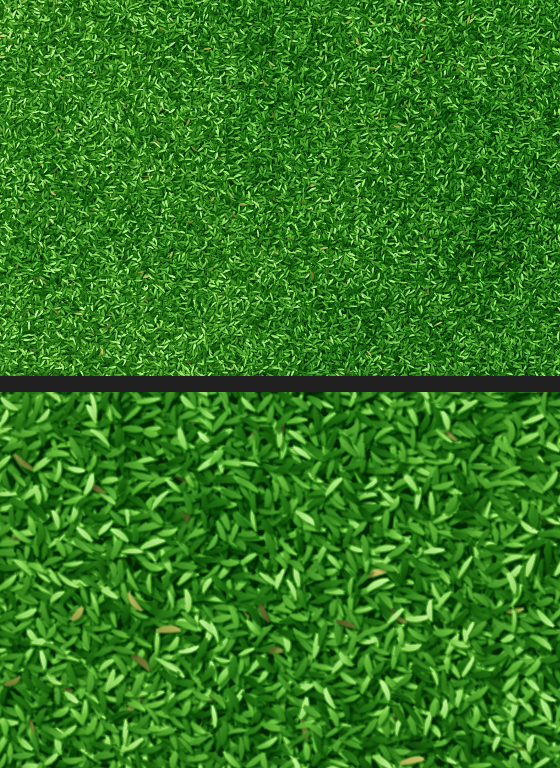
Top, the full canvas; bottom, a detail of the centre.
Write a Shadertoy shader that draws this texture.

```glsl
// Dense short lawn seen from above: layered, shadowed grass blades in sunlight.

const float CELL = 0.0145;      // grid spacing, in canvas heights
const int LAYERS = 6;
const vec2 SHADOW_SHIFT = vec2(0.14, -0.17);

const vec3 DEEP   = vec3(0.02, 0.24, 0.01);
const vec3 DARK   = vec3(0.08, 0.36, 0.04);
const vec3 MID    = vec3(0.17, 0.49, 0.09);
const vec3 FRESH  = vec3(0.31, 0.63, 0.18);
const vec3 BRIGHT = vec3(0.40, 0.74, 0.22);
const vec3 PALE   = vec3(0.59, 0.86, 0.41);
const vec3 GLINT  = vec3(0.80, 0.96, 0.66);
const vec3 STRAW  = vec3(0.72, 0.60, 0.32);

vec3 hash3(vec2 p) {
    vec3 q = fract(p.xyx * vec3(0.1031, 0.1030, 0.0973));
    q += dot(q, q.yxz + 33.33);
    return fract((q.xxy + q.yzz) * q.zyx);
}

mat2 rotation(float a) {
    float c = cos(a), s = sin(a);
    return mat2(c, -s, s, c);
}

// Layered sines, each octave turned and warped by the one before
float waves(vec2 p, int octaves) {
    float sum = 0.0, amp = 0.5;
    for (int i = 0; i < octaves; i++) {
        float w = sin(p.x + 1.3 * sin(p.y)) * cos(p.y - 0.8 * sin(p.x));
        sum += amp * w;
        p = rotation(1.1) * p * 1.9 + w + 2.7;
        amp *= 0.65;
    }
    return sum;
}

float linearStep(float a, float b, float t) {
    return clamp((t - a) / (b - a), 0.0, 1.0);
}

// Green ramp spaced by the area each shade covers
vec3 grassRamp(float t) {
    vec3 c = mix(DEEP * 0.6, DEEP, linearStep(-0.06, 0.06, t));
    c = mix(c, DARK,   linearStep(0.06, 0.23, t));
    c = mix(c, MID,    linearStep(0.23, 0.465, t));
    c = mix(c, FRESH,  linearStep(0.465, 0.695, t));
    c = mix(c, BRIGHT, linearStep(0.695, 0.855, t));
    c = mix(c, PALE,   linearStep(0.855, 0.955, t));
    return mix(c, GLINT, linearStep(0.98, 1.2, t));
}

// Coverage of a bent, tapering blade lying along x
float bladeMask(vec2 p, vec2 halfSize, float bend, float soft) {
    float s = clamp(p.x / halfSize.x, -1.0, 1.0);
    float y = p.y + bend * (s * s - 0.4);
    float w = halfSize.y * (1.0 - 0.6 * s * s);
    float d = max(abs(y) - w, abs(p.x) - halfSize.x);
    return 1.0 - smoothstep(-soft, soft, d);
}

// Lays one layer of blades over ground; x holds the tone, y the dryness
vec2 addBlades(vec2 ground, vec2 p, float seed, float height, float soft) {
    vec2 home = floor(p);
    for (int j = -1; j <= 1; j++)
    for (int i = -1; i <= 1; i++) {
        vec2 id = home + vec2(i, j);
        vec3 place = hash3(id + seed * 37.0 + 200.0);
        vec3 look = hash3(id + seed * 53.0 + 711.0);
        vec2 q = p - id - 0.15 - 0.7 * place.xy;

        // Leaning mostly up and to the right, with a wide spread
        float angle = 0.85 + 3.4 * (place.z - 0.5);
        mat2 turn = rotation(-angle);
        vec2 local = q * turn;
        vec2 halfSize = vec2(mix(0.52, 0.80, look.x), mix(0.15, 0.23, look.y));
        float bend = 0.24 * (fract(look.x * 17.0) - 0.5);

        float shadow = bladeMask((q - SHADOW_SHIFT) * turn, halfSize, bend, soft * 1.3);
        ground.x *= 1.0 - 0.48 * shadow;

        float cover = bladeMask(local, halfSize, bend, soft);
        float tone = 0.28 * height + 0.72 * look.z
                   + 0.08 * local.x / halfSize.x + 0.12 * local.y;
        float dry = step(0.991, fract(look.y * 29.0 + look.z * 7.0));
        ground = mix(ground, vec2(tone, dry), cover);
    }
    return ground;
}

void mainImage(out vec4 fragColor, in vec2 fragCoord) {
    vec2 uv = fragCoord / iResolution.y;
    float across = fragCoord.x / iResolution.x;
    float soft = max(0.11, 0.6 / (iResolution.y * CELL));

    // Blades from the shaded soil up to the sunlit tips
    vec2 ground = vec2(0.04, 0.0);
    for (int k = 0; k < LAYERS; k++) {
        float seed = float(k);
        vec2 p = uv / CELL + seed * vec2(0.37, 0.61);
        ground = addBlades(ground, p, seed, seed / float(LAYERS - 1), soft);
    }

    // Broad light drift, then small clumps and hollows
    float drift = 0.07 * waves(uv * 5.0 + 1.7, 3) + 0.12 * (0.5 - across);
    float clumps = 0.08 * waves(uv * 34.0, 3);
    float tone = 0.5 + 1.25 * (ground.x - 0.5) + drift + clumps;

    vec3 color = grassRamp(tone);
    color.r += 0.25 * drift * color.g;
    color = mix(color, STRAW * (0.55 + 0.6 * tone), 0.7 * ground.y);
    fragColor = vec4(clamp(color, 0.0, 1.0), 1.0);
}
```
